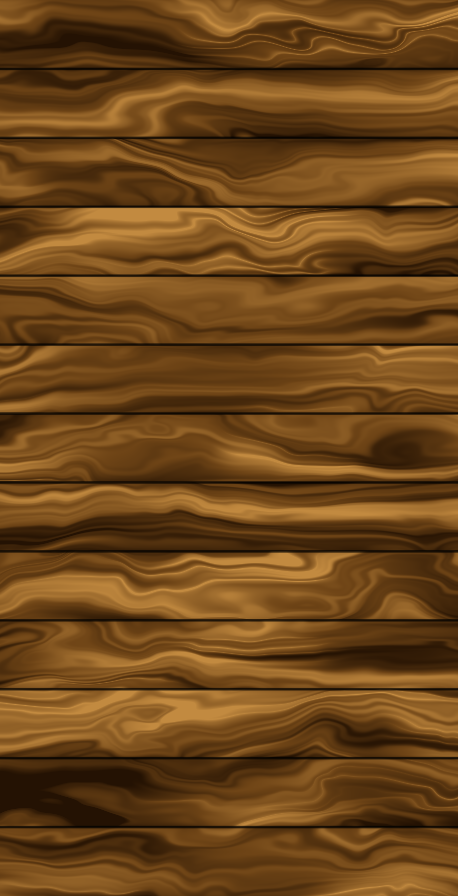
Write a Shadertoy shader that draws this texture.

```glsl
const float PLANKS = 13.0;
const float SEAM_WIDTH = 0.014;     // half width, in plank heights
const float SEAM_DARKNESS = 0.75;
const float WARP = 1.5;             // swirl of the grain
const float BEND = 1.5;             // vertical drift of the grain lines
const float CONTRAST = 1.55;
const float BASE_TONE = 0.50;
const float PLANK_VARIATION = 0.08;
const float STREAK_STRENGTH = 0.30;
const vec3 DARK_WOOD = vec3(0.14, 0.07, 0.01);
const vec3 MID_WOOD = vec3(0.43, 0.265, 0.085);
const vec3 LIGHT_WOOD = vec3(0.76, 0.54, 0.25);

float hash(vec2 cell) {
    uvec2 k = uvec2(ivec2(cell)) * uvec2(1597u, 3571u);
    uint n = (k.x ^ k.y) * 40503u;
    n = (n ^ (n >> 15)) * 73471u;
    n = (n ^ (n >> 13)) * 91193u;
    return float((n ^ (n >> 16)) & 65535u) / 65535.0;
}

float noise(vec2 p) {
    vec2 i = floor(p), f = fract(p);
    f = f * f * f * (f * (f * 6.0 - 15.0) + 10.0);
    return mix(mix(hash(i), hash(i + vec2(1, 0)), f.x),
               mix(hash(i + vec2(0, 1)), hash(i + vec2(1, 1)), f.x), f.y);
}

float fbm(vec2 p) {
    float sum = 0.0, amplitude = 0.55;
    for (int i = 0; i < 3; i++) {
        sum += amplitude * noise(p);
        p = p * 2.03 + 17.3;
        amplitude *= 0.45;
    }
    return sum;
}

// Fades noise out as its cells shrink below the pixel size
float layer(vec2 p, float cellsPerPixel) {
    return (noise(p) - 0.5) * (1.0 - smoothstep(0.4, 1.1, cellsPerPixel));
}

// Flowing grain tone around zero; p is in plank heights
float grain(vec2 p, vec2 seed, float pixel) {
    vec2 q = p * vec2(0.42, 0.85) + seed;
    vec2 swirl = vec2(fbm(q + 3.7), fbm(q + 41.2)) - 0.45;
    float bend = fbm(q + WARP * swirl) - 0.45;
    float h = p.y + BEND * bend;
    float x = p.x + 1.2 * swirl.x;
    float span = pixel * (1.0 + BEND * 0.7);

    float tone = 0.42 * layer(vec2(x * 0.35, h * 2.6) + seed, span * 2.6);
    tone += 0.32 * layer(vec2(x * 0.30, h * 7.0) + seed + 11.0, span * 7.0);
    tone += 0.20 * layer(vec2(x * 0.40, h * 17.0) + seed + 29.0, span * 17.0);
    tone += 0.10 * layer(vec2(p.x * 1.6, h * 30.0) + seed + 53.0, span * 30.0);

    // Bright narrow streaks, gathered in patches
    float patchMask = smoothstep(0.55, 0.85, noise(vec2(x * 0.45, h * 1.4) + seed + 71.0));
    float ridge = 1.0 - abs(2.0 * noise(vec2(x * 0.2, h * 8.0) + seed + 83.0) - 1.0);
    return tone + STREAK_STRENGTH * patchMask * ridge * ridge;
}

vec3 woodColor(float tone) {
    tone = clamp(tone, 0.0, 1.0);
    return tone < 0.5 ? mix(DARK_WOOD, MID_WOOD, tone * 2.0)
                      : mix(MID_WOOD, LIGHT_WOOD, tone * 2.0 - 1.0);
}

void mainImage(out vec4 fragColor, in vec2 fragCoord) {
    float pixel = PLANKS / iResolution.y;
    vec2 p = fragCoord * pixel;
    float row = floor(p.y);
    float v = p.y - row;

    // Each plank has its own grain; lighter and darker planks alternate
    vec2 seed = 100.0 + 400.0 * vec2(hash(vec2(row, 7.0)), hash(vec2(row, 19.0)));
    float plankTone = PLANK_VARIATION * (0.5 - mod(row, 2.0))
                    + PLANK_VARIATION * (hash(vec2(row, 31.0)) - 0.5);
    float tone = BASE_TONE + plankTone + CONTRAST * grain(vec2(p.x, v), seed, pixel);

    // Soft shade toward both edges, deeper at the lower one
    tone -= 0.22 * exp(-7.0 * v) + 0.12 * exp(-16.0 * (1.0 - v));

    // Dark seam between planks
    float edge = min(p.y, PLANKS - p.y) < 0.5 ? 1.0 : min(v, 1.0 - v);
    float seam = 1.0 - smoothstep(SEAM_WIDTH - 0.5 * pixel, SEAM_WIDTH + pixel, edge);
    fragColor = vec4(woodColor(tone) * (1.0 - SEAM_DARKNESS * seam), 1.0);
}
```
